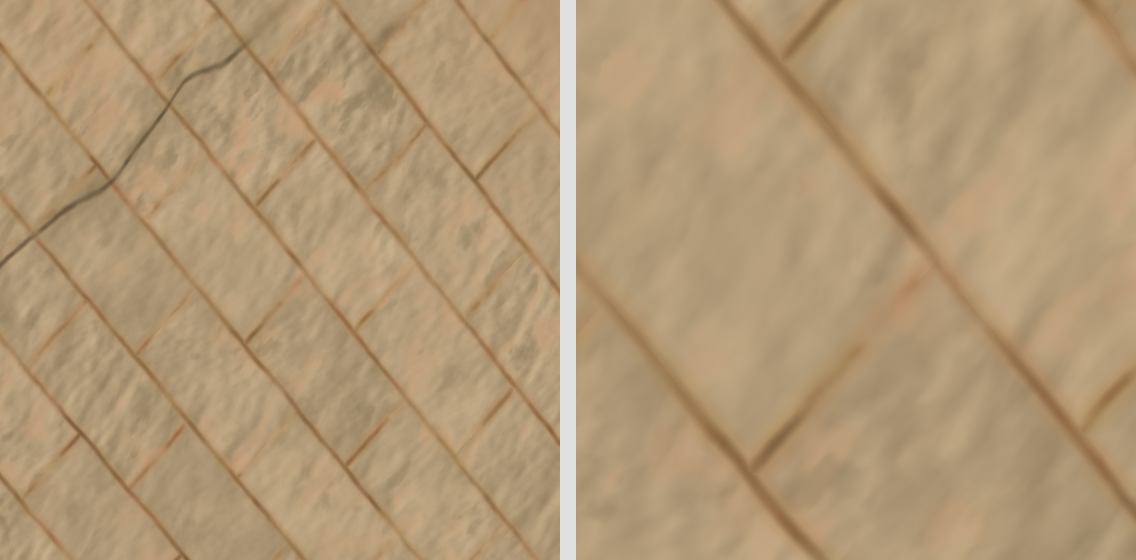
Left: the whole. Right: its middle third, enlarged.
Reproduce this texture procedurally as a WebGL 1 fragment shader.

```glsl
precision highp float;
// Diagonal running-bond sandstone paving with thin ochre joints and one crack.
// Slightly fanned course coordinates give the stones; short slanted noise
// gives the chiselled relief, peach flakes and the wear of the joints.

uniform vec2 u_resolution;

float hash(vec2 p) {
  vec3 q = fract(vec3(p.xyx) * 0.1031);
  q += dot(q, q.yzx + 33.33);
  return fract((q.x + q.y) * q.z);
}

float noise(vec2 p) {
  vec2 i = floor(p), f = fract(p);
  f = f * f * (3.0 - 2.0 * f);
  return mix(mix(hash(i), hash(i + vec2(1.0, 0.0)), f.x),
             mix(hash(i + vec2(0.0, 1.0)), hash(i + 1.0), f.x), f.y);
}

float fbm(vec2 p) {
  float sum = 0.0, amp = 0.5;
  for (int i = 0; i < 4; i++) {
    sum += amp * noise(p);
    p = mat2(1.9, 0.5, -0.5, 1.9) * p + 17.3;
    amp *= 0.5;
  }
  return sum;
}

// Soft line of the given half width around distance zero
float stroke(float d, float halfWidth, float pixel) {
  return 1.0 - smoothstep(0.0, halfWidth + pixel, abs(d));
}

float bump(float x, float center, float width) {
  float t = (x - center) / width;
  return exp(-t * t);
}

// Signed distance to the nearest integer
float toNearest(float x) {
  return fract(x + 0.5) - 0.5;
}

void main() {
  vec2 uv = gl_FragCoord.xy / u_resolution;
  float pixel = 1.0 / min(u_resolution.x, u_resolution.y);
  vec2 wobble = vec2(fbm(uv * 24.0), fbm(uv * 24.0 + 50.0)) - 0.47;
  vec2 p = uv + wobble * 0.006;

  // Fanned courses, each shifted by half a stone
  float down = 0.5 - p.y;
  float course = (p.x - 0.557 - 0.806 * down) / (0.2142 - 0.013 * down);
  float row = floor(course);
  float along = (p.x + 0.889 * (1.0 - p.y) + 0.0117 * row) / 0.375
              - 0.09 - 0.5 * mod(row, 2.0);
  vec2 stone = vec2(row, floor(along)) + 40.0;
  float longDist = toNearest(course) * 0.167;
  float crossDist = toNearest(along) * 0.28;

  // Stone body: every slab has its own tone and roughness
  float tone = hash(stone);
  float corner = bump(length(uv - vec2(0.1, 1.0)), 0.0, 0.17);
  float rough = max(mix(0.45, 1.0, hash(stone + 7.7)), corner);
  vec3 color = mix(vec3(0.677, 0.588, 0.458), vec3(0.712, 0.620, 0.486), tone);
  float cloud = fbm(uv * 11.0 + stone * 3.1);
  color += (cloud - 0.47) * vec3(0.12, 0.11, 0.10);

  // Slanted chisel relief in broad ridges and short flecks
  vec2 slant = vec2(dot(uv, vec2(0.57, 0.82)), dot(uv, vec2(0.82, -0.57)));
  vec2 drift = vec2(noise(uv * 9.0), noise(uv * 9.0 + 9.0));
  vec2 grain = slant * vec2(19.0, 36.0) + 0.6 * drift + stone * 5.0;
  float height = fbm(grain);
  float relief = height - fbm(grain + vec2(0.15, 0.4));
  vec2 fleck = slant * vec2(42.0, 88.0) + drift;
  float fleckRelief = noise(fleck) - noise(fleck + vec2(0.2, 0.6));
  color += (relief * 0.27 + fleckRelief * 0.05) * rough * vec3(1.0, 0.93, 0.84);

  // Peach flakes, pale chips, grey-brown pits and warm corners
  float flake = smoothstep(0.46, 0.68, height) * smoothstep(0.38, 0.6, cloud);
  color = mix(color, vec3(0.77, 0.61, 0.46), flake * rough * 0.7);
  float chip = smoothstep(0.55, 0.75, fbm(grain * 0.8 + 61.0));
  color = mix(color, vec3(0.79, 0.68, 0.53), chip * rough * 0.6);
  float pit = smoothstep(0.58, 0.76, fbm(grain * 0.9 + 31.0));
  color = mix(color, vec3(0.54, 0.47, 0.35), pit * rough * 0.6);
  float warm = bump(length(uv - vec2(1.0)), 0.0, 0.2) + 0.6 * corner;
  color = mix(color, vec3(0.73, 0.585, 0.435), warm * 0.6);

  // Joints: a patchy ochre fringe around a worn, broken brown core
  float wear = smoothstep(0.2, 0.75, fbm(uv * 17.0 + 80.0));
  float fine = noise(uv * 48.0 + 20.0);
  float longFringe = stroke(longDist, 0.014, pixel) * mix(0.5, 1.0, fine);
  float crossFringe = stroke(crossDist, 0.015, pixel) * mix(0.35, 1.0, wear);
  vec3 ochre = mix(vec3(0.66, 0.54, 0.33), vec3(0.72, 0.52, 0.36), noise(uv * 31.0));
  color = mix(color, ochre, max(longFringe, crossFringe) * 0.72);
  float longCore = stroke(longDist + 0.001, 0.0062, pixel)
                 * mix(0.25, 1.0, wear) * mix(0.6, 1.0, fine);
  float crossCore = stroke(crossDist, 0.0055, pixel)
                  * smoothstep(0.3, 1.1, wear) * mix(0.4, 1.0, fine);
  vec3 brown = mix(vec3(0.39, 0.30, 0.19), vec3(0.53, 0.36, 0.22), noise(uv * 22.0 + 5.0));
  color = mix(color, brown, max(longCore, crossCore) * 0.85);

  // Crack winding up from the left edge, with a soft shadow
  float path = 0.525 + 0.9 * p.x - 0.03 * bump(p.x, 0.19, 0.05)
             + 0.032 * bump(p.x, 0.335, 0.042);
  float crackDist = (p.y - path) / 1.4 + wobble.x * 0.008;
  float extent = 1.0 - smoothstep(0.40, 0.47, uv.x);
  float shade = bump(crackDist, 0.003, 0.014) * (1.0 - smoothstep(0.5, 0.58, uv.x));
  color = mix(color, vec3(0.53, 0.44, 0.30), shade * mix(0.1, 0.65, wear));
  float crack = stroke(crackDist, 0.0055, pixel) * extent;
  color = mix(color, vec3(0.33, 0.27, 0.19), crack * mix(0.35, 0.85, fine));

  // Dark stain on an upper joint
  vec2 offset = uv - vec2(0.69, 0.945) + wobble * 0.05;
  float stain = bump(offset.x - offset.y, 0.0, 0.025) * bump(offset.x + offset.y, 0.0, 0.06);
  color = mix(color, vec3(0.46, 0.38, 0.26), stain * 0.6);

  gl_FragColor = vec4(color, 1.0);
}
```
